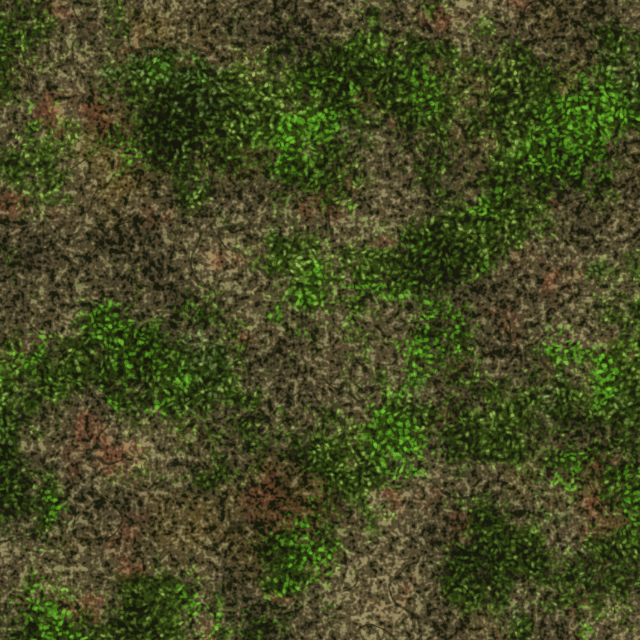
Give the GLSL for this texture, as a WebGL 1 fragment shader.

```glsl
precision highp float;
// Forest floor: leafy moss patches over cracked, crumbly brown soil.
uniform vec2 u_resolution;

// Colours
const vec3 SHADOW = vec3(0.12, 0.13, 0.06);
const vec3 SOIL_BROWN = vec3(0.31, 0.275, 0.18);
const vec3 SOIL_TAN = vec3(0.48, 0.45, 0.31);
const vec3 SOIL_RED = vec3(0.42, 0.23, 0.16);
const vec3 SOIL_OCHRE = vec3(0.40, 0.32, 0.11);
const vec3 MOSS_DEEP = vec3(0.17, 0.24, 0.06);
const vec3 MOSS_MID = vec3(0.30, 0.38, 0.14);
const vec3 MOSS_LIGHT = vec3(0.50, 0.58, 0.29);
const vec3 MOSS_VIVID = vec3(0.25, 0.52, 0.07);
const vec3 LICHEN = vec3(0.33, 0.38, 0.28);

// Feature frequencies, per canvas height
const float PATCH_FREQ = 4.6;
const float SHADE_FREQ = 6.0;
const float FRAY_FREQ = 30.0;
const float LEAF_FREQ = 105.0;
const float GRAIN_FREQ = 68.0;
const float CRACK_FREQ = 13.0;

const float CRACK_WIDTH = 0.045;
const float GRAIN_CONTRAST = 0.72;
const float TAU = 6.28319;

vec2 hash2(vec2 p) {
  vec3 q = fract(p.xyx * vec3(0.1031, 0.1030, 0.0973));
  q += dot(q, q.yzx + 33.33);
  return fract((q.xx + q.yz) * q.zy);
}

float cornerSlope(vec2 cell, vec2 corner, vec2 f) {
  float a = TAU * hash2(cell + corner).x;
  return dot(vec2(cos(a), sin(a)), f - corner);
}

// Gradient noise, roughly -0.7 to 0.7
float noise(vec2 p) {
  p += 200.0;
  vec2 i = floor(p), f = fract(p);
  vec2 w = f * f * f * (f * (f * 6.0 - 15.0) + 10.0);
  float low = mix(cornerSlope(i, vec2(0.0), f), cornerSlope(i, vec2(1.0, 0.0), f), w.x);
  float high = mix(cornerSlope(i, vec2(0.0, 1.0), f), cornerSlope(i, vec2(1.0), f), w.x);
  return mix(low, high, w.y);
}

float fbm(vec2 p) {
  float sum = 0.0, amp = 1.0;
  for (int i = 0; i < 4; i++) {
    sum += amp * noise(p);
    p = mat2(1.6, 1.2, -1.2, 1.6) * p + 7.3;
    amp *= 0.58;
  }
  return sum;
}

// Scattered oval leaves, each with its own direction and brightness
float leaves(vec2 p) {
  vec2 cell = floor(p), f = fract(p);
  float top = 0.0;
  for (int y = -1; y <= 1; y++) {
    for (int x = -1; x <= 1; x++) {
      vec2 o = vec2(float(x), float(y));
      vec2 place = hash2(cell + o);
      vec2 look = hash2(cell + o + 57.0);
      vec2 d = o + place - f;
      vec2 axis = vec2(cos(TAU * look.x), sin(TAU * look.x));
      float r = length(vec2(dot(d, axis), 1.6 * dot(d, vec2(-axis.y, axis.x))));
      top = max(top, (1.0 - smoothstep(0.15, 0.85, r)) * mix(0.25, 1.0, look.y));
    }
  }
  return top;
}

void main() {
  vec2 uv = gl_FragCoord.xy / u_resolution.y;

  // Broad layout
  float patches = fbm(uv * PATCH_FREQ + 3.7);
  float shade = fbm(uv * SHADE_FREQ + 31.0);
  float fray = noise(uv * FRAY_FREQ);
  float vivid = smoothstep(0.05, 0.5, fbm(uv * 7.0 + 71.0) + 0.3 * patches);
  float lichen = smoothstep(0.15, 0.6, fbm(uv * 5.0 + 93.0));
  float red = smoothstep(0.15, 0.65, fbm(uv * 8.0 + 53.0));
  float ochre = smoothstep(0.15, 0.6, fbm(uv * 3.0 + 17.0));

  // Fine relief
  vec2 warped = uv + 0.006 * vec2(fray, noise(uv * FRAY_FREQ + 19.0));
  float grain = 0.9 * noise(warped * GRAIN_FREQ) + 0.85 * noise(warped * GRAIN_FREQ * 1.9 + 5.0)
              + 0.6 * noise(uv * GRAIN_FREQ * 3.1 + 11.0);
  float leaf = leaves(warped * LEAF_FREQ);

  // Soil, with thin broken cracks
  float soilTone = 0.47 + GRAIN_CONTRAST * grain + 0.25 * shade + 0.2 * fray;
  vec3 soilMid = mix(mix(SOIL_BROWN, SOIL_OCHRE, 0.45 * ochre), SOIL_RED, 0.6 * red);
  vec3 soil = mix(SHADOW, soilMid, smoothstep(0.0, 0.45, soilTone));
  soil = mix(soil, mix(SOIL_TAN, SOIL_RED * 1.3, 0.4 * red), smoothstep(0.48, 0.95, soilTone));
  float ridge = abs(noise(warped * CRACK_FREQ + 41.0) + 0.12 * fray);
  float crack = (1.0 - smoothstep(0.0, CRACK_WIDTH, ridge)) * smoothstep(-0.1, 0.25, noise(uv * 9.0 + 83.0));
  soil = mix(soil, SHADOW, 0.65 * crack);

  // Moss, lit from leaf tips down to shadowed gaps
  float mossTone = 0.12 + 0.75 * leaf + 0.42 * grain + 0.25 * shade + 0.12 * vivid;
  vec3 mossMid = mix(mix(MOSS_MID, LICHEN, 0.6 * lichen), MOSS_VIVID, 0.65 * vivid);
  vec3 moss = mix(SHADOW * 0.9, MOSS_DEEP, smoothstep(0.0, 0.32, mossTone));
  moss = mix(moss, mossMid, smoothstep(0.35, 0.68, mossTone));
  moss = mix(moss, mix(MOSS_LIGHT, MOSS_VIVID * 1.25, 0.6 * vivid), smoothstep(0.7, 1.05, mossTone));

  // Single leaves poke out over the soil along the patch rims
  float cover = smoothstep(-0.2, 0.22, patches + 0.35 * (leaf - 0.4) + 0.3 * fray);
  vec3 color = mix(soil, moss, cover);
  color *= 1.0 + 0.22 * shade + 0.15 * grain;
  gl_FragColor = vec4(clamp(color, 0.0, 1.0), 1.0);
}
```
